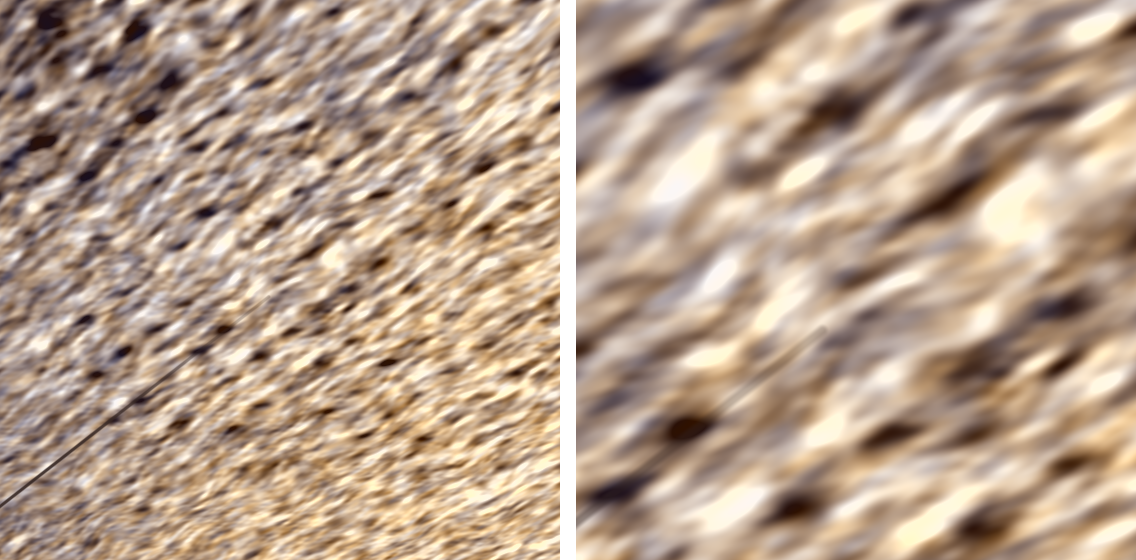
Left, the full canvas; right, a detail of the centre.
A Shadertoy shader for this texture:

```glsl
// Glossy woven cloth seen at a slant: a skewed lattice of dark gaps and bright
// thread glints lies over stretched noise. The summed tone is turned into
// warm brown to cream colours, with slight colour fringes and one thin crease.

const vec3 SHADOW = vec3(0.28, 0.20, 0.18);
const vec3 CREAM = vec3(0.95, 0.89, 0.82);
const vec3 MID_TINT = vec3(0.025, 0.0, -0.02);
const vec3 WARM_SHIFT = vec3(0.045, 0.005, -0.065);
const vec2 STEP_UP = vec2(0.055, 0.047);
const vec2 STEP_SIDE = vec2(0.122, -0.008);

float hash(vec2 p) {
    return fract(sin(dot(p, vec2(127.1, 311.7))) * 43758.5453);
}

// Smooth value noise from -1 to 1
float noise(vec2 p) {
    vec2 i = floor(p);
    vec2 f = fract(p);
    f = f * f * (3.0 - 2.0 * f);
    float low = mix(hash(i), hash(i + vec2(1, 0)), f.x);
    float high = mix(hash(i + vec2(0, 1)), hash(i + vec2(1, 1)), f.x);
    return 2.0 * mix(low, high, f.y) - 1.0;
}

// Coordinates along and across a direction
vec2 turn(vec2 p, float angle) {
    float c = cos(angle);
    float s = sin(angle);
    return vec2(c * p.x + s * p.y, c * p.y - s * p.x);
}

float streaks(vec2 p, float angle, vec2 frequency, float seed) {
    return noise(turn(p, angle) * frequency + seed);
}

// Soft spindle with a slight S bend
float spindle(vec2 d, float angle, vec2 size) {
    vec2 q = turn(d, angle) / size;
    q.y += 0.35 * sin(1.8 * q.x);
    return exp(-dot(q, q));
}

// Dark gaps and bright glints repeated on the skewed lattice
float weave(vec2 p) {
    mat2 lattice = mat2(STEP_UP, STEP_SIDE);
    vec2 home = floor(inverse(lattice) * p + 0.5);
    float tone = 0.0;
    for (int j = -1; j <= 1; j++) {
        for (int i = -1; i <= 1; i++) {
            vec2 cell = home + vec2(i, j);
            float r1 = hash(cell + 3.7);
            float r2 = hash(cell + 19.3);
            float r3 = hash(cell + 41.9);
            vec2 d = p - lattice * cell - 0.012 * (vec2(r1, r2) - 0.5);
            float grow = 0.8 + 0.4 * r3;
            tone -= (1.2 + 1.6 * r1) * spindle(d, 0.45, vec2(0.026, 0.0085) * grow);
            tone -= (0.3 + 1.3 * r2) * spindle(d - vec2(0.052, 0.003), 0.6, vec2(0.018, 0.007));
            tone += (0.7 + 1.5 * r3) * spindle(d - vec2(0.033, 0.002), 0.75, vec2(0.020, 0.007));
            tone += (0.5 + 1.7 * r2) * spindle(d + vec2(0.038, 0.002), 0.7, vec2(0.020, 0.009) * grow);
        }
    }
    return tone;
}

float segmentDistance(vec2 p, vec2 a, vec2 b) {
    vec2 ab = b - a;
    return length(p - a - ab * clamp(dot(p - a, ab) / dot(ab, ab), 0.0, 1.0));
}

vec3 clothColour(float tone, float warmth) {
    float t = clamp(0.62 + 0.29 * tone, -0.2, 1.12);
    vec3 colour = mix(SHADOW, CREAM, t);
    colour += MID_TINT * max(0.0, 4.0 * t * (1.0 - t));
    return colour + WARM_SHIFT * warmth;
}

void mainImage(out vec4 fragColor, in vec2 fragCoord) {
    vec2 uv = fragCoord / iResolution.xy;

    // The cloth recedes towards the bottom and ripples slightly
    vec2 p = (uv - 0.5) / (0.8 + 0.4 * uv.y);
    p += 0.008 * vec2(noise(p * 11.0 + 5.0), noise(p * 11.0 + 31.0));

    // Thread texture from coarse to fine
    float tone = 1.15 * streaks(p, 0.52, vec2(20.0, 72.0), 7.0);
    tone += 0.95 * streaks(p, 0.68, vec2(34.0, 105.0), 53.0);
    tone += 0.55 * streaks(p, 0.35, vec2(65.0, 150.0), 91.0);
    tone += weave(p) * mix(0.6, 1.0, smoothstep(0.0, 0.45, uv.y));

    // Calm lower left, dark upper left, bright right side
    tone *= mix(0.78, 1.0, smoothstep(0.1, 0.7, uv.x + 0.7 * uv.y));
    tone += 0.6 * (uv.x - 0.5) - 0.25 * (uv.y - 0.5);
    tone -= 0.7 * smoothstep(0.5, 0.0, length(uv - vec2(0.0, 0.9)));
    tone += 0.2 * noise(turn(uv, 0.55) * vec2(3.0, 9.0));

    // Cream and violet fringes, warmest at lower right
    float warmth = 0.9 * streaks(p, 0.6, vec2(30.0, 80.0), 137.0);
    warmth += 0.6 * streaks(p, 0.5, vec2(55.0, 130.0), 171.0);
    warmth += 1.2 * smoothstep(0.6, 1.5, uv.x + 1.0 - uv.y) - 0.3;
    warmth -= 0.4 * smoothstep(0.6, 0.0, length(uv));
    vec3 colour = clothColour(tone, warmth);

    // Thin crease fading towards the middle
    float crease = segmentDistance(uv, vec2(-0.02, 0.08), vec2(0.48, 0.47));
    float creaseShade = smoothstep(0.0045, 0.001, crease) * mix(0.9, 0.25, smoothstep(0.1, 0.48, uv.x));
    colour = mix(colour, SHADOW * 0.75, creaseShade);

    fragColor = vec4(clamp(colour, 0.0, 1.0), 1.0);
}
```
